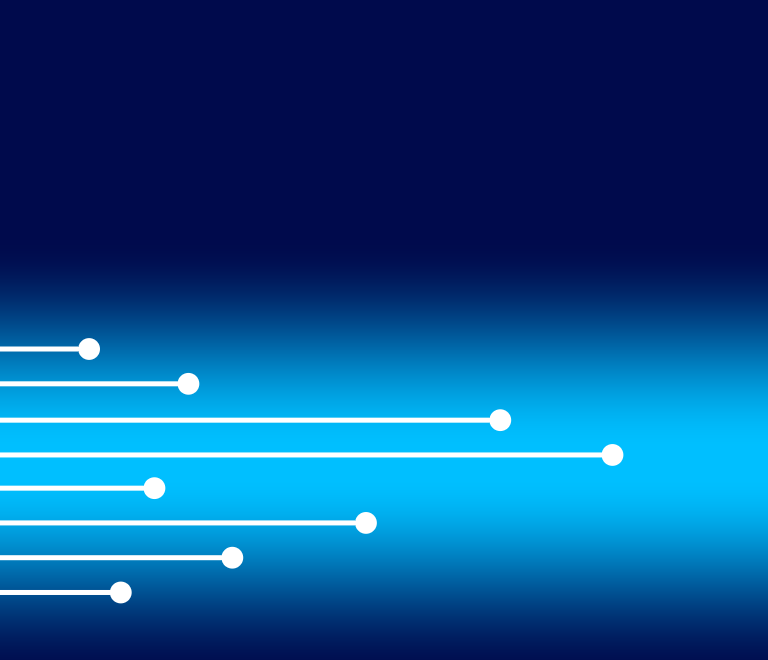
A Shadertoy shader for this background:

```glsl
const int ROWS = 8;
const float TIPS[ROWS] = float[](0.135, 0.2855, 0.758, 0.928, 0.234, 0.5545, 0.352, 0.183);

const vec3 NAVY = vec3(0.0, 0.04, 0.30);
const vec3 CYAN = vec3(0.0, 0.75, 1.0);
const vec3 WHITE = vec3(1.0);

// Soft horizontal band: fades in below top, out towards bottom
float glowBand(float y, float bottom, float coreLow, float coreHigh, float top) {
    return smoothstep(bottom, coreLow, y) * (1.0 - smoothstep(coreHigh, top, y));
}

// Evenly spaced rows, with the brightest pair nudged down
float rowHeight(float row, float first, float spacing) {
    float offset = row - 2.5;
    return first - spacing * row - 0.004 * exp(-2.0 * offset * offset);
}

// Line from the left edge to the tip
float lineDistance(vec2 p, vec2 tip, float halfWidth) {
    return max(abs(p.y - tip.y) - halfWidth, p.x - tip.x);
}

float discDistance(vec2 p, vec2 center, float radius) {
    return length(p - center) - radius;
}

float coverage(float dist, float pixel) {
    return clamp(0.5 - dist / pixel, 0.0, 1.0);
}

void mainImage(out vec4 fragColor, in vec2 fragCoord) {
    // Canvas height is one unit
    float pixel = 1.0 / iResolution.y;
    vec2 p = fragCoord * pixel;

    // Background gradient
    float glow = glowBand(p.y, -0.03, 0.28, 0.318, 0.636);
    vec3 color = mix(NAVY, CYAN, glow);

    // Lines ending in round dots
    float dist = 1.0;
    for (int i = 0; i < ROWS; i++) {
        vec2 tip = vec2(TIPS[i], rowHeight(float(i), 0.4712, 0.0527));
        dist = min(dist, lineDistance(p, tip, 0.0038));
        dist = min(dist, discDistance(p, tip, 0.0165));
    }
    color = mix(color, WHITE, coverage(dist, pixel));

    fragColor = vec4(color, 1.0);
}
```
